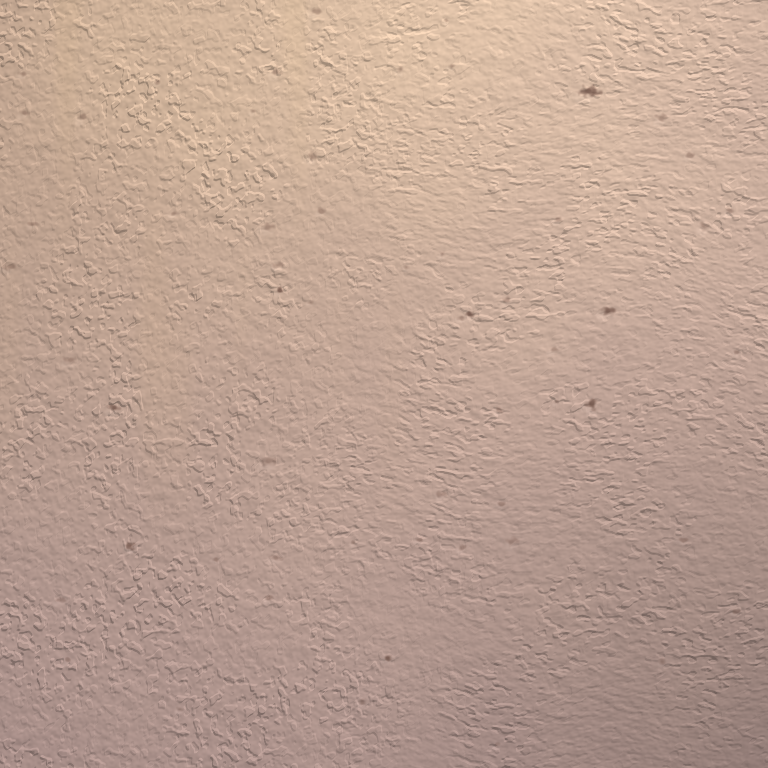
Write a Shadertoy shader that draws this texture.

```glsl
// Worn plaster wall in warm beige light that fades to dusky pink below.
// A height field scatters crisp chips (left) and short brushed cuts (right)
// over fine grit, shaded by its slope toward a high light, with a few pits.

const vec3 DUSK_PINK   = vec3(0.655, 0.556, 0.524);
const vec3 PLAIN_BEIGE = vec3(0.752, 0.642, 0.582);
const vec3 LIT_CREAM   = vec3(0.895, 0.778, 0.668);
const vec3 PIT_BROWN   = vec3(0.410, 0.300, 0.260);
const vec2 LIGHT_DIR   = vec2(0.42, 0.91);

float hash(vec2 p) {
    vec3 q = fract(vec3(p.xyx) * 0.1031);
    q += dot(q, q.yzx + 33.33);
    return fract((q.x + q.y) * q.z);
}

// Slope contribution of one lattice corner
float corner(vec2 cell, vec2 offset, vec2 f) {
    float angle = 6.2832 * hash(cell + offset);
    return dot(vec2(cos(angle), sin(angle)), f - offset);
}

// Gradient noise, about 0 to 1 around 0.5
float noise(vec2 p) {
    vec2 cell = floor(p), f = fract(p);
    vec2 u = f * f * f * (f * (f * 6.0 - 15.0) + 10.0);
    float low  = mix(corner(cell, vec2(0.0), f), corner(cell, vec2(1.0, 0.0), f), u.x);
    float high = mix(corner(cell, vec2(0.0, 1.0), f), corner(cell, vec2(1.0), f), u.x);
    return 0.5 + 0.75 * mix(low, high, u.y);
}

// Rotated octaves, normalised to stay around 0.5
float fbm(vec2 p, int octaves) {
    float sum = 0.0, total = 0.0, weight = 0.5;
    for (int i = 0; i < octaves; i++) {
        sum += weight * noise(p);
        total += weight;
        p = mat2(1.6, 1.0, -1.0, 1.6) * p + 17.3;
        weight *= 0.5;
    }
    return sum / total;
}

// Sparse flakes with steep sides
float flakes(vec2 p, float threshold) {
    return smoothstep(threshold, threshold + 0.10, fbm(p, 2));
}

// How strongly the right-hand brushing replaces the crumbs
float brushing(vec2 p) {
    return 0.85 * smoothstep(0.25, 0.65, p.x + 0.35 * (fbm(p * 4.0 + 9.0, 2) - 0.5));
}

// Narrow, faint vertical trowel bands on the left
float trowelBand(vec2 p) {
    float wander = 0.02 * noise(p * 3.0);
    float band = smoothstep(0.54, 0.78, noise(vec2((p.x + wander) * 15.0 + 3.3, p.y * 1.4)));
    return band * (1.0 - smoothstep(0.42, 0.60, p.x)) * smoothstep(0.2, 0.6, p.y);
}

// Rough patches bring out the flakes; fine grit is everywhere
float plasterHeight(vec2 p, float brushed, float rough) {
    vec2 bent = p + vec2(0.0, 0.07 * p.x + 0.05 * noise(p * 4.0));
    float chips = 0.48 * flakes(p * vec2(64.0, 72.0) + 70.0, 0.57)
                - 0.36 * flakes(p * vec2(92.0, 84.0) + 31.0, 0.60);
    float cuts = 0.40 * flakes(bent * vec2(46.0, 100.0) + 25.0, 0.59)
               - 0.40 * flakes(bent * vec2(54.0, 112.0) + 83.0, 0.60);
    float crumbs = fbm(p * 88.0, 2);
    float strokes = fbm(bent * vec2(66.0, 122.0), 2);
    float swell = 0.45 * noise(p * vec2(30.0, 36.0) + 8.0);
    float grit = 0.55 * mix(crumbs, strokes, brushed);
    return swell + grit + rough * mix(chips, cuts, brushed);
}

// Slope toward the light: positive faces are bright
float relief(vec2 p, float brushed, float rough) {
    vec2 reach = LIGHT_DIR * 0.0014;
    return plasterHeight(p - reach, brushed, rough)
         - plasterHeight(p + reach, brushed, rough);
}

vec3 wallColor(vec2 p) {
    float lit = 1.0 - length((p - vec2(0.64, 1.02)) * vec2(0.78, 1.0)) / 1.1;
    lit += 0.20 * (fbm(p * 4.0 + 5.0, 3) - 0.5);
    vec3 color = mix(DUSK_PINK, PLAIN_BEIGE, clamp(lit * 2.0, 0.0, 1.0));
    color = mix(color, LIT_CREAM, clamp(lit * 2.0 - 1.0, 0.0, 1.0));
    float warmth = smoothstep(0.9, 0.0, p.x) * smoothstep(0.1, 0.9, p.y);
    color.b += mix(0.010, -0.020, warmth);
    float dusk = smoothstep(0.65, 0.0, length(p - vec2(1.05, 0.0)));
    return color * (1.0 - 0.13 * dusk);
}

// Soft pit coverage in x, lit lower lip in y
vec2 pits(vec2 p, float cells, float chance, float size) {
    vec2 id = floor(p * cells);
    vec2 center = (id + 0.2 + 0.6 * vec2(hash(id + 11.0), hash(id + 37.0))) / cells;
    float present = step(hash(id + 53.0), chance);
    float radius = size * mix(0.5, 1.0, hash(id + 71.0));
    vec2 d = (p - center) * vec2(mix(0.5, 1.0, hash(id + 89.0)), 1.1);
    float wobble = 0.9 * radius * (noise(p * 150.0) - 0.5);
    float hole = smoothstep(radius * 1.1, radius * 0.1, length(d) + wobble);
    vec2 lipOffset = d + LIGHT_DIR * radius;
    float lip = smoothstep(radius * 1.3, radius * 0.3, length(lipOffset) + wobble);
    return present * vec2(hole, lip * (1.0 - hole));
}

void mainImage(out vec4 fragColor, in vec2 fragCoord) {
    vec2 p = fragCoord / iResolution.xy;
    float brushed = brushing(p);
    float band = trowelBand(p);
    float rough = mix(0.35, 1.15, smoothstep(0.36, 0.66, fbm(p * 8.0 + 2.0, 3)));
    rough *= 1.0 - 0.7 * band;

    // Shadows run deeper than highlights
    float shade = relief(p, brushed, rough) * 0.42;
    shade = clamp(shade * (shade < 0.0 ? 1.2 : 0.9), -0.26, 0.13);
    float grain = 0.040 * (noise(p * 200.0) - 0.5);

    vec3 color = wallColor(p) + vec3(0.008, 0.006, -0.003) * band;
    color *= 1.0 + shade + grain;

    // Shallow dents and a few deep holes
    vec2 dents = pits(p, 16.0, 0.20, 0.0075);
    vec2 holes = pits(p + 0.031, 7.0, 0.20, 0.0100);
    color = mix(color, PIT_BROWN, 0.36 * dents.x);
    color = mix(color, PIT_BROWN, 0.75 * holes.x);
    color += 0.035 * (dents.y + holes.y);

    fragColor = vec4(clamp(color, 0.0, 1.0), 1.0);
}
```
